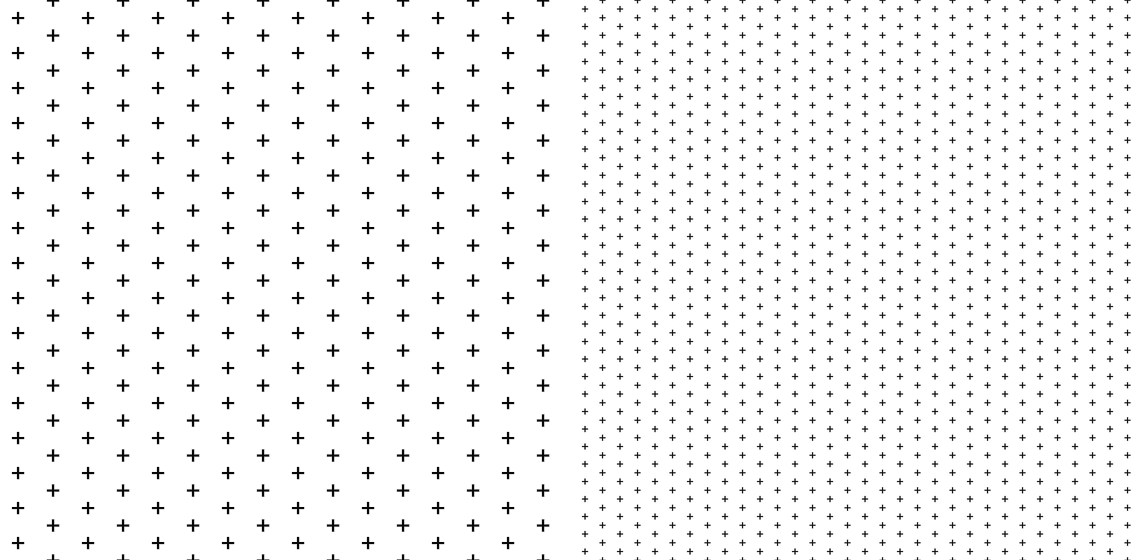
Left, the tile; right, the same tile 2 across and 2 down.
This pattern is drawn by a Shadertoy shader. Its source:

```glsl
float box(vec2 p, vec2 halfSize) {
    vec2 d = abs(p) - halfSize;
    return length(max(d, 0.0)) + min(max(d.x, d.y), 0.0);
}

float plusSign(vec2 p) {
    float across = box(p, vec2(0.176, 0.031));
    float upright = box(p, vec2(0.033, 0.176));
    return min(across, upright);
}

void mainImage(out vec4 fragColor, in vec2 fragCoord) {
    // 16 by 16 cells, nudged slightly right and down
    vec2 grid = 16.0 * (fragCoord / iResolution.xy - vec2(1.0, -1.0) / 1024.0);

    // Every second column drops by half a cell
    grid.y += 0.5 * mod(floor(grid.x), 2.0);
    vec2 cell = fract(grid) - 0.5;

    // One pixel of edge smoothing, in cell units
    float pixel = 16.0 / min(iResolution.x, iResolution.y);
    float ink = clamp(0.5 - plusSign(cell) / pixel, 0.0, 1.0);

    fragColor = vec4(mix(vec3(1.0), vec3(0.03), ink), 1.0);
}
```
